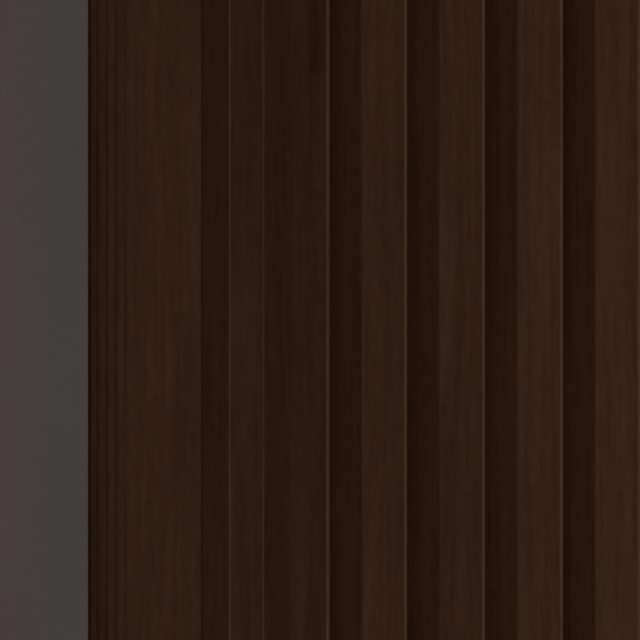
Reproduce this texture procedurally as a Shadertoy shader.

```glsl
// Dark wood wall cladding: a grey plaster strip, a finely grooved panel, two shallow
// boards and a run of fluted slats with a lit arris. Each zone sets a tone between
// dark and light wood; vertically stretched noise adds fibres, pores and figure.

#define WALL_COLOR vec3(0.270, 0.242, 0.243)
#define WOOD_DARK  vec3(0.118, 0.064, 0.038)
#define WOOD_LIGHT vec3(0.222, 0.146, 0.102)
#define ARRIS_COLOR vec3(0.295, 0.215, 0.180)
#define WALL_END 0.138
#define PANEL_END 0.315
#define FLUTE_START 0.515
#define FLUTE_PITCH 0.1217
#define RECESS_SHARE 0.41
#define GRAIN_AMOUNT 0.62

float hash(vec2 p) {
    vec3 q = fract(vec3(p.xyx) * 0.1031);
    q += dot(q, q.yzx + 33.33);
    return fract((q.x + q.y) * q.z);
}

float noise(vec2 p) {
    vec2 i = floor(p), f = fract(p);
    f = f * f * (3.0 - 2.0 * f);
    return mix(mix(hash(i), hash(i + vec2(1, 0)), f.x),
               mix(hash(i + vec2(0, 1)), hash(i + vec2(1, 1)), f.x), f.y);
}

float fbm(vec2 p) {
    float sum = 0.0, amp = 0.5;
    for (int i = 0; i < 4; i++) {
        sum += amp * noise(p);
        p = p * 2.03 + 17.1;
        amp *= 0.5;
    }
    return sum;
}

// Antialiased step and soft vertical line
float edge(float at, float x) {
    float w = max(0.0013, 0.7 / iResolution.x);
    return smoothstep(at - w, at + w, x);
}

float line(float at, float halfWidth, float x) {
    float d = (x - at) / max(halfWidth, 0.7 / iResolution.x);
    return exp(-d * d);
}

// Wood figure, centred on zero; the seed changes it from board to board
float grain(vec2 uv, float seed) {
    vec2 p = uv + vec2(seed * 3.7, seed * 1.9);
    float bend = 0.022 * (fbm(p * vec2(4.0, 2.2)) - 0.47);
    float x = p.x + bend;
    float fibre = noise(vec2(x * 170.0, p.y * 7.0)) - 0.5;
    float pores = noise(vec2(x * 260.0, p.y * 48.0)) - 0.5;
    float figure = fbm(vec2(x * 32.0, p.y * 2.6)) - 0.47;
    float fleck = noise(vec2(p.x * 85.0 + p.y * 30.0, p.y * 75.0)) - 0.5;
    return 0.32 * fibre + 0.24 * pores + 0.55 * figure + 0.14 * fleck;
}

// Tone of the grooved panel and the shallow boards left of the flutes
float boardTone(vec2 uv) {
    float x = uv.x;
    float tone = mix(0.42, 0.66, smoothstep(WALL_END, 0.21, x));
    float grooves = 0.5 + 0.5 * cos(6.2832 * (x - WALL_END) / 0.0145);
    tone -= 0.28 * pow(grooves, 3.0) * (1.0 - smoothstep(0.18, 0.22, x));
    tone = mix(tone, 0.31, edge(PANEL_END, x));
    tone = mix(tone, 0.54, edge(0.359, x));
    tone = mix(tone, 0.36, edge(0.412, x));
    tone = mix(tone, 0.47, smoothstep(0.443, 0.462, x));
    // Darker inlay ending in a short butt joint
    float inlay = edge(0.482, x) * (1.0 - edge(0.508, x)) * edge(0.886, uv.y);
    return tone - 0.16 * inlay;
}

// Tone across one flute: shadowed recess, then the lit slat face
float fluteTone(float u, float index) {
    float recess = mix(0.02, 0.29, smoothstep(0.0, 0.24, u));
    float face = 0.70 + 0.045 * min(index, 3.0) + 0.08 * (hash(vec2(index, 4.0)) - 0.5);
    face -= 0.10 * smoothstep(0.78, 0.97, u);
    return mix(recess, face, smoothstep(RECESS_SHARE - 0.025, RECESS_SHARE + 0.025, u));
}

void mainImage(out vec4 fragColor, in vec2 fragCoord) {
    vec2 uv = fragCoord / iResolution.xy;
    float x = uv.x;
    float cell = (x - FLUTE_START) / FLUTE_PITCH;
    float index = floor(cell), u = fract(cell);
    float fluted = edge(FLUTE_START, x);

    // Separate grain for every visible board face
    float seed = x < FLUTE_START
        ? step(PANEL_END, x) + step(0.359, x) + step(0.412, x)
        : 5.0 + 2.0 * index + step(RECESS_SHARE, u);
    float tone = mix(boardTone(uv), fluteTone(u, index), fluted);
    tone += GRAIN_AMOUNT * grain(uv, seed) * mix(0.65, 1.1, clamp(tone, 0.0, 1.0));
    vec3 color = mix(WOOD_DARK, WOOD_LIGHT, clamp(tone, -0.25, 1.25));

    // Lit arrises on the flutes and finer ones between the boards
    float nearest = FLUTE_START + FLUTE_PITCH * max(round(cell), 0.0);
    float wear = 0.7 + 0.3 * noise(vec2(nearest * 40.0, uv.y * 9.0));
    float arris = 0.68 * line(nearest - 0.003, 0.0024, x);
    arris += 0.60 * line(0.359, 0.0014, x) + 0.38 * line(0.412, 0.0014, x);
    color = mix(color, ARRIS_COLOR, clamp(arris * wear, 0.0, 1.0));
    color *= 1.0 - 0.20 * line(PANEL_END, 0.002, x);

    // Plaster strip with a faint mottled tint and a shadow at the joint
    vec3 wall = WALL_COLOR + 0.012 * (fbm(uv * vec2(9.0, 5.0)) - 0.47);
    wall += vec3(0.008, -0.002, -0.001) * (1.0 - 2.0 * smoothstep(0.0, 0.10, x));
    wall += 0.008 * (noise(uv * 180.0) - 0.5);
    color = mix(wall, color, edge(WALL_END, x));
    color *= 1.0 - 0.32 * line(WALL_END + 0.002, 0.003, x);

    fragColor = vec4(color, 1.0);
}
```
